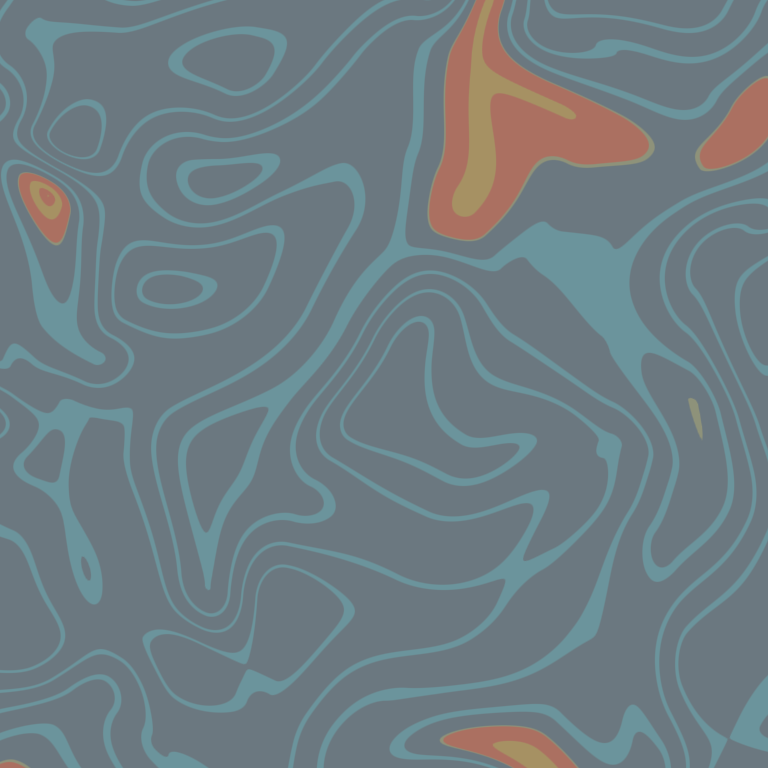
A WebGL 2 fragment shader for this pattern:

```glsl
#version 300 es
precision highp float;
// Draws a contour map of smooth hills: teal level lines on slate, rust and ochre summits.

#define CELLS 7.0          // noise cells across the canvas
#define WARP 0.9           // bending of the noise field, in cells
#define WARP_SCALE 0.6     // frequency of the bending
#define LEVEL_STEP 0.18    // height between level lines
#define LEVEL_BASE 0.76    // height of the topmost level line
#define LINE_LOW 0.08      // line share of a step in the valleys
#define LINE_HIGH 0.28     // line share of a step on the hills
#define SUMMIT 0.87        // height where the rust begins
#define RIM 0.006          // height of the thin summit outline
#define SEED 37u

uniform vec2 u_resolution;
out vec4 fragColor;

const vec3 SLATE = vec3(0.42, 0.47, 0.50);
const vec3 TEAL  = vec3(0.42, 0.58, 0.61);
const vec3 RUST  = vec3(0.67, 0.44, 0.38);
const vec3 OCHRE = vec3(0.65, 0.57, 0.39);

// Integer hash of a lattice point, 0 to 1
float hash(ivec2 cell, uint seed) {
    uvec2 q = uvec2(cell + 4096);
    uint h = q.x * 1597334677u ^ q.y * 3812015801u ^ seed * 2654435769u;
    h = (h ^ (h >> 16)) * 2246822519u;
    h = (h ^ (h >> 13)) * 3266489917u;
    return float((h ^ (h >> 16)) >> 8) / 16777216.0;
}

// Smooth value noise, 0 to 1
float valueNoise(vec2 p, uint seed) {
    ivec2 cell = ivec2(floor(p));
    vec2 f = fract(p);
    vec2 blend = f * f * (3.0 - 2.0 * f);
    float low  = mix(hash(cell, seed), hash(cell + ivec2(1, 0), seed), blend.x);
    float high = mix(hash(cell + ivec2(0, 1), seed), hash(cell + ivec2(1, 1), seed), blend.x);
    return mix(low, high, blend.y);
}

// Terrain height: turned and bent noise
float terrain(vec2 uv) {
    const float turn = 0.45;
    vec2 p = mat2(cos(turn), sin(turn), -sin(turn), cos(turn)) * uv * CELLS;
    vec2 q = p * WARP_SCALE;
    vec2 bend = vec2(valueNoise(q, SEED + 1u), valueNoise(q + 0.5, SEED + 2u)) - 0.5;
    return valueNoise(p + 2.0 * WARP * bend, SEED);
}

// Antialiased step
float above(float edge, float value, float soft) {
    return smoothstep(edge - soft, edge + soft, value);
}

void main() {
    vec2 uv = gl_FragCoord.xy / min(u_resolution.x, u_resolution.y);
    float height = terrain(uv);
    float soft = max(0.8 * fwidth(height), 0.0002);

    // Level lines, broader on high ground
    float phase = fract((height - LEVEL_BASE) / LEVEL_STEP + 0.5);
    float offset = abs(phase - 0.5) * LEVEL_STEP;
    float halfWidth = 0.5 * LEVEL_STEP * mix(LINE_LOW, LINE_HIGH, height);
    float line = 1.0 - above(halfWidth, offset, soft);
    vec3 color = mix(SLATE, TEAL, line);

    // Summits: thin rim, rust slope, ochre ring and ochre core
    float climb = (height - SUMMIT) / (1.0 - SUMMIT);
    float climbSoft = soft / (1.0 - SUMMIT);
    float ring = above(0.50, climb, climbSoft) - above(0.78, climb, climbSoft);
    float core = above(0.88, climb, climbSoft);
    vec3 summit = mix(RUST, OCHRE, clamp(ring + core, 0.0, 1.0));
    color = mix(color, mix(TEAL, OCHRE, 0.6), above(SUMMIT - RIM, height, soft));
    color = mix(color, summit, above(SUMMIT, height, soft));

    fragColor = vec4(color, 1.0);
}
```
